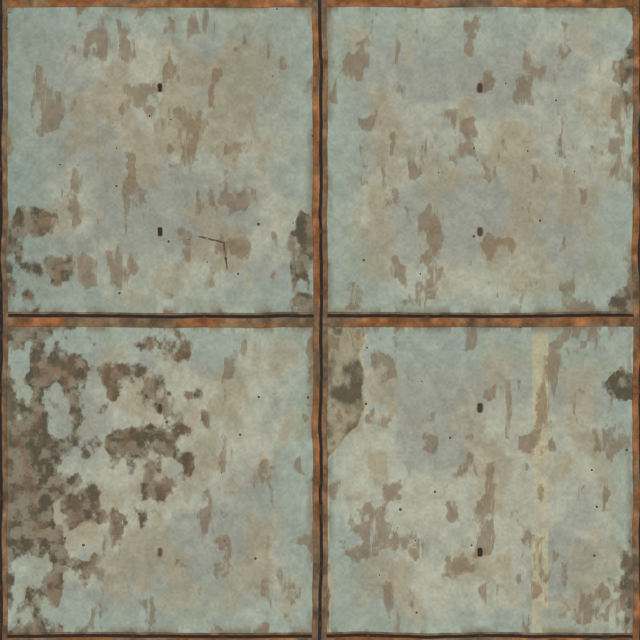
Reproduce this texture procedurally as a WebGL 1 fragment shader.

```glsl
precision highp float;
uniform vec2 u_resolution;

const float PANELS = 2.0;
const float SEAM_HALF_WIDTH = 0.0115;
const float SEAM_LINE_HALF_WIDTH = 0.0024;
const float HOLE_OFFSET = 0.225;
const float HOLE_RADIUS = 0.0032;
const float PIT_GRID = 36.0;
const float PIT_DENSITY = 0.05;
const float STRIPE_X = 0.844;
const float STRIPE_HALF_WIDTH = 0.0125;
const vec3 GREY = vec3(0.585, 0.595, 0.545);
const vec3 PALE = vec3(0.66, 0.665, 0.595);
const vec3 TEAL = vec3(0.58, 0.64, 0.59);
const vec3 TAN = vec3(0.61, 0.57, 0.47);
const vec3 CREAM = vec3(0.70, 0.67, 0.55);
const vec3 GRIME = vec3(0.49, 0.45, 0.38);
const vec3 SOOT = vec3(0.33, 0.295, 0.235);
const vec3 BROWN = vec3(0.47, 0.39, 0.30);
const vec3 RUST = vec3(0.57, 0.38, 0.24);
const vec3 INK = vec3(0.19, 0.17, 0.16);

float hash(vec2 p) {
  vec3 q = fract(vec3(p.xyx) * 0.1031);
  q += dot(q, q.yzx + 33.33);
  return fract((q.x + q.y) * q.z);
}

// Value noise that wraps at the canvas edges
float noise(vec2 uv, vec2 freq) {
  vec2 p = uv * freq, i = floor(p), f = fract(p);
  f = f * f * (3.0 - 2.0 * f);
  vec2 a = mod(i, freq) + freq * 1.7, b = mod(i + 1.0, freq) + freq * 1.7;
  return mix(mix(hash(a), hash(vec2(b.x, a.y)), f.x),
             mix(hash(vec2(a.x, b.y)), hash(b), f.x), f.y);
}

float fbm(vec2 uv, vec2 freq) {
  float sum = 0.0, amp = 0.516;
  for (int k = 0; k < 5; k++) {
    sum += amp * noise(uv, freq);
    freq *= 2.0;
    amp *= 0.5;
  }
  return sum;
}

// 1 at the centre of an elliptical stain, 0 at its rim, kept inside one panel
float blot(vec2 uv, vec2 centre, vec2 radius) {
  float inside = float(floor(uv * PANELS) == floor(centre * PANELS));
  return inside * max(0.0, 1.0 - length((uv - centre) / radius));
}

float segment(vec2 p, vec2 a, vec2 b) {
  vec2 d = b - a;
  return length(p - a - d * clamp(dot(p - a, d) / dot(d, d), 0.0, 1.0));
}

float band(float d, float halfWidth, float soft) {
  return 1.0 - smoothstep(halfWidth - soft, halfWidth + soft, abs(d));
}

// Rusted joint with a dark line at the given offset
vec3 drawSeam(vec3 col, float t, float line, float wear, float fleck) {
  float rusty = smoothstep(0.36, 0.58, wear) * mix(0.3, 1.0, step(t, line));
  vec3 body = mix(BROWN, RUST, rusty) * (0.65 + 0.6 * fleck);
  float ink = band(t - line, SEAM_LINE_HALF_WIDTH, 0.0014);
  ink = max(ink, 0.55 * band(abs(t) - SEAM_HALF_WIDTH, 0.001, 0.001) * wear);
  body = mix(body, INK, ink * smoothstep(0.2, 0.55, fleck + 0.15));
  return mix(col, body, band(t, SEAM_HALF_WIDTH, 0.0016));
}

void main() {
  vec2 uv = gl_FragCoord.xy / u_resolution;
  vec2 local = fract(uv * PANELS), panel = floor(uv * PANELS);
  vec2 seam = (fract(uv * PANELS + 0.5) - 0.5) / PANELS;
  float edge = min(abs(seam.x), abs(seam.y));
  float cloud = fbm(uv, vec2(9.0));
  float patches = fbm(uv, vec2(22.0, 18.0));
  float flakes = fbm(uv, vec2(34.0, 26.0));
  float fine = fbm(uv, vec2(72.0));
  float streaks = fbm(uv, vec2(56.0, 14.0));

  // Painted metal, cooler toward the panel edges
  vec3 col = mix(GREY, PALE, smoothstep(0.36, 0.64, cloud));
  col = mix(col, TAN, 0.65 * smoothstep(0.49, 0.66, patches));
  float cool = 1.0 - smoothstep(0.01, 0.085, edge + 0.12 * (cloud - 0.5));
  col = mix(col, TEAL, 0.65 * cool);
  float upperLeft = (1.0 - panel.x) * panel.y;
  col = mix(col, TEAL * 0.9, upperLeft * 0.7 * (1.0 - smoothstep(0.0, 0.13, uv.x)));
  col *= 0.985 + 0.03 * hash(panel + 4.0);

  // Faded vertical stripe
  float lowerRight = panel.x * (1.0 - panel.y);
  float stripe = lowerRight * band(uv.x - STRIPE_X, STRIPE_HALF_WIDTH, 0.0015);
  col = mix(col, CREAM, stripe * (0.3 + 0.6 * smoothstep(0.4, 0.6, flakes)));

  // Grime and flaking
  float heavy = blot(uv, vec2(0.005, 0.26), vec2(0.17, 0.42)) * 1.15;
  heavy = max(heavy, blot(uv, vec2(0.06, 0.46), vec2(0.12, 0.07)) * 0.8);
  float light = blot(uv, vec2(0.235, 0.32), vec2(0.10, 0.23)) * 0.62;
  light = max(light, blot(uv, vec2(0.04, 0.60), vec2(0.085, 0.12)) * 0.75);
  light = max(light, blot(uv, vec2(0.475, 0.62), vec2(0.03, 0.10)) * 0.6);
  float corner = blot(uv, vec2(0.477, 0.518), vec2(0.03));
  corner = max(corner, blot(uv, vec2(0.98, 0.52), vec2(0.05, 0.04)));
  corner = max(corner, blot(uv, vec2(0.995, 0.92), vec2(0.03, 0.12)));
  corner = max(corner, blot(uv, vec2(0.97, 0.40), vec2(0.045, 0.03)));
  corner = max(corner, blot(uv, vec2(0.995, 0.09), vec2(0.03, 0.10)));
  float dirt = max(max(heavy, light), corner * 1.2);
  float cover = smoothstep(0.0, 0.28, dirt + 2.2 * (flakes - 0.5) - 0.32);
  cover *= smoothstep(0.0, 0.15, dirt);
  col = mix(col, mix(SOOT, GRIME, smoothstep(0.36, 0.62, fine)), 0.88 * cover);
  float rim = (1.0 - smoothstep(0.01, 0.026, edge)) * smoothstep(0.44, 0.62, streaks);
  col = mix(col, GRIME, 0.7 * rim);

  // Crust creeping down beside the central joint
  float crustEdge = 0.514 + 0.055 * smoothstep(0.27, 0.37, uv.y) + 0.03 * (patches - 0.5);
  float crust = lowerRight * (1.0 - smoothstep(-0.003, 0.003, uv.x - crustEdge));
  vec3 crustColor = mix(SOOT, TAN, smoothstep(0.34, 0.6, flakes + 0.2 * (0.43 - uv.y)));
  col = mix(col, crustColor, 0.85 * crust);
  col = mix(col, CREAM, 0.6 * lowerRight * band(uv.x - crustEdge, 0.0025, 0.002));

  // Rust specks and small pits
  float speckled = smoothstep(0.57, 0.67, flakes) * smoothstep(0.42, 0.55, streaks);
  col = mix(col, BROWN, 0.55 * speckled);
  vec2 pitCell = floor(uv * PIT_GRID);
  vec2 jitter = 0.25 + 0.5 * vec2(hash(pitCell + 7.0), hash(pitCell + 19.0));
  float pitSize = 0.0008 + 0.0016 * hash(pitCell + 31.0);
  float pit = band(length(fract(uv * PIT_GRID) - jitter) / PIT_GRID, pitSize, 0.0008);
  col = mix(col, SOOT, 0.85 * pit * step(hash(pitCell), PIT_DENSITY));

  // Bent scratch
  vec2 bent = uv + 0.006 * (vec2(flakes, patches) - 0.5);
  float scratch = min(segment(bent, vec2(0.31, 0.631), vec2(0.351, 0.622)),
                      segment(bent, vec2(0.351, 0.622), vec2(0.354, 0.58)));
  col = mix(col, SOOT, 0.8 * band(scratch, 0.0014, 0.001) * smoothstep(0.3, 0.5, fine));

  // Two fixing holes in every panel
  vec2 hole = vec2(local.x - 0.5, abs(local.y - 0.5) - HOLE_OFFSET) / PANELS;
  hole.y -= clamp(hole.y, -0.0032, 0.0032);
  float holeDist = length(hole) + 0.004 * (fine - 0.5);
  float depth = hash(panel + vec2(0.0, step(0.5, local.y) * 5.0));
  col = mix(col, BROWN, 0.75 * band(holeDist, HOLE_RADIUS * 1.5, 0.0015));
  col = mix(col, INK, (0.45 + 0.5 * depth) * band(holeDist, HOLE_RADIUS, 0.0012));

  // Joints and surface grain
  vec2 t = seam + 0.006 * (vec2(patches, cloud) - 0.5);
  col = drawSeam(col, t.y, 0.006, fbm(uv, vec2(16.0, 60.0)), fine);
  col = drawSeam(col, t.x, 0.001, fbm(uv, vec2(60.0, 16.0)), fine);
  col *= 1.0 + 0.16 * (fine - 0.5) + 0.07 * (noise(uv, vec2(256.0)) - 0.5);
  gl_FragColor = vec4(col, 1.0);
}
```
